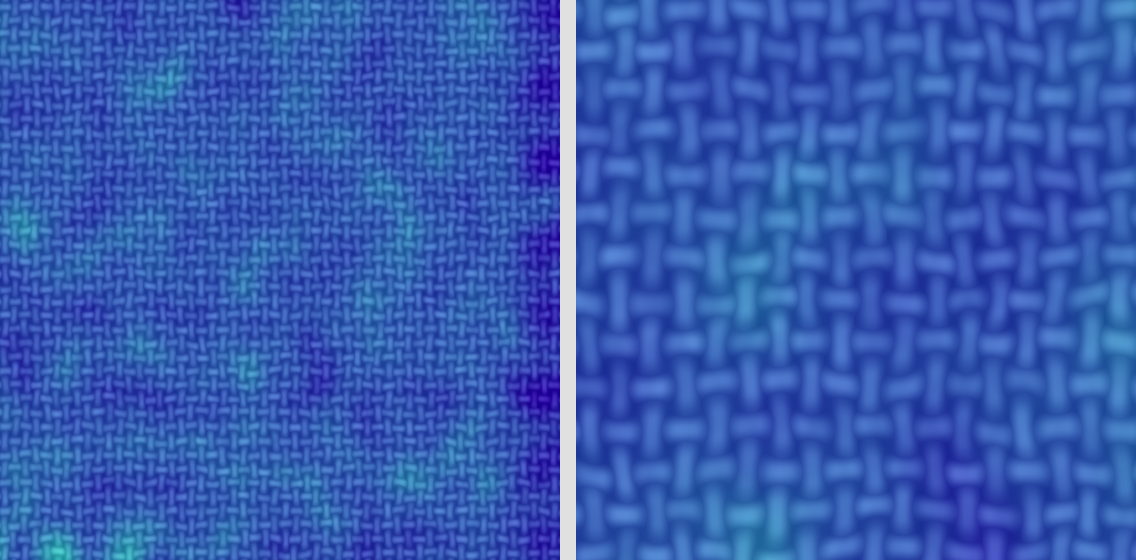
Left, the full canvas; right, a detail of the centre.
This texture is drawn by a Shadertoy shader. Its source:

```glsl
// Blue plain-weave cloth with uneven threads and soft teal and violet dye stains.

const vec2  THREADS      = vec2(54.0, 40.0);      // threads across and down
const vec2  HALF_WIDTH   = vec2(0.50, 0.42);      // warp, weft; in thread spacings
const vec2  CORE_WIDTH   = vec2(0.04, 0.02);      // fully lit centre of each thread
const float DIP          = 0.25;                  // brightness where a thread dives under
const float WOBBLE       = 0.28;                  // sideways drift of the threads
const float THREAD_VARY  = 0.45;                  // brightness change along a thread
const vec3  BLUE         = vec3(0.20, 0.345, 0.69);
const vec3  TEAL         = vec3(0.20, 0.72, 0.70);
const vec3  VIOLET       = vec3(0.17, 0.04, 0.64);
const vec3  RELIEF       = vec3(0.18, 0.23, 0.19); // colour range from gap to crest
const float MID_SHADE    = 0.46;                  // shade that shows the plain dye
const float STAIN_CELLS  = 7.5;                   // stain cells per canvas side
const float STAIN_AMOUNT = 0.52;
const float EDGE_PERIOD  = 0.134;                 // spacing of the border stains
const float PI           = 3.14159265;

vec2 randomGradient(vec2 cell) {
    vec3 q = fract(cell.xyx * vec3(0.1031, 0.1030, 0.0973));
    q += dot(q, q.yzx + 33.33);
    float angle = 2.0 * PI * fract((q.x + q.y) * q.z);
    return vec2(cos(angle), sin(angle));
}

// Gradient noise, about -0.7 to 0.7
float gradientNoise(vec2 p) {
    vec2 i = floor(p), f = p - i;
    vec2 u = f * f * f * (f * (f * 6.0 - 15.0) + 10.0);
    vec2 e = vec2(1.0, 0.0);
    float a = dot(randomGradient(i), f);
    float b = dot(randomGradient(i + e.xy), f - e.xy);
    float c = dot(randomGradient(i + e.yx), f - e.yx);
    float d = dot(randomGradient(i + e.xx), f - e.xx);
    return mix(mix(a, b, u.x), mix(c, d, u.x), u.y);
}

// Shade of one thread set: x runs across the threads, y along them
float threadShade(vec2 p, float phase, float halfWidth, float core, float seed) {
    float id = floor(p.x);
    vec2 along = vec2(id * 7.37 + seed, p.y * 0.45);
    float drift = WOBBLE * gradientNoise(along);
    float offset = abs(p.x - id - 0.5 - drift);
    float profile = 1.0 - smoothstep(core, halfWidth, offset);
    float height = 0.5 + 0.5 * cos(PI * (p.y - 0.5 + id + phase));
    float tone = 0.92 + THREAD_VARY * gradientNoise(along * vec2(1.0, 1.6) + 51.7);
    return profile * mix(DIP, 1.0, smoothstep(0.0, 0.9, height)) * tone;
}

// Warp and weft, with the higher thread showing
float weave(vec2 uv) {
    vec2 p = uv * THREADS;
    p += WOBBLE * vec2(gradientNoise(p * 0.23), gradientNoise(p * 0.23 + 37.0));
    float warp = threadShade(p, 0.0, HALF_WIDTH.x, CORE_WIDTH.x, 3.1);
    float weft = threadShade(p.yx, 1.0, HALF_WIDTH.y, CORE_WIDTH.y, 88.6);
    float fuzz = 0.16 * gradientNoise(p * vec2(1.6, 1.3));
    return max(warp * 0.94, weft * 1.08) + fuzz;
}

// Dye balance: negative is violet, positive is teal
float stain(vec2 uv) {
    vec2 p = uv * STAIN_CELLS;
    float s = gradientNoise(p + 11.3) + 0.7 * gradientNoise(p * vec2(2.0, 1.7) + 42.8);
    s *= STAIN_AMOUNT * (0.55 + 0.9 * abs(s)); // mostly plain, with a few strong spots

    // Violet beads down the right border
    float rightBeads = 0.5 + 0.5 * cos(2.0 * PI * (uv.y - 0.036) / EDGE_PERIOD);
    s -= smoothstep(0.89, 0.98, uv.x) * mix(0.35, 0.8, rightBeads);

    // Teal beads along the lower left border
    float lowerBeads = 0.5 + 0.5 * cos(2.0 * PI * (uv.x - 0.098) / EDGE_PERIOD);
    float lowerLeft = (1.0 - smoothstep(0.01, 0.09, uv.y)) * (1.0 - smoothstep(0.23, 0.36, uv.x));
    s += lowerLeft * lowerBeads * 0.75;
    return clamp(s, -1.0, 1.0);
}

void mainImage(out vec4 fragColor, in vec2 fragCoord) {
    vec2 uv = fragCoord / iResolution.xy;
    float s = stain(uv);
    vec3 dye = mix(BLUE, s > 0.0 ? TEAL : VIOLET, abs(s));
    vec3 color = dye + RELIEF * (weave(uv) - MID_SHADE);
    fragColor = vec4(clamp(color, 0.0, 1.0), 1.0);
}
```
